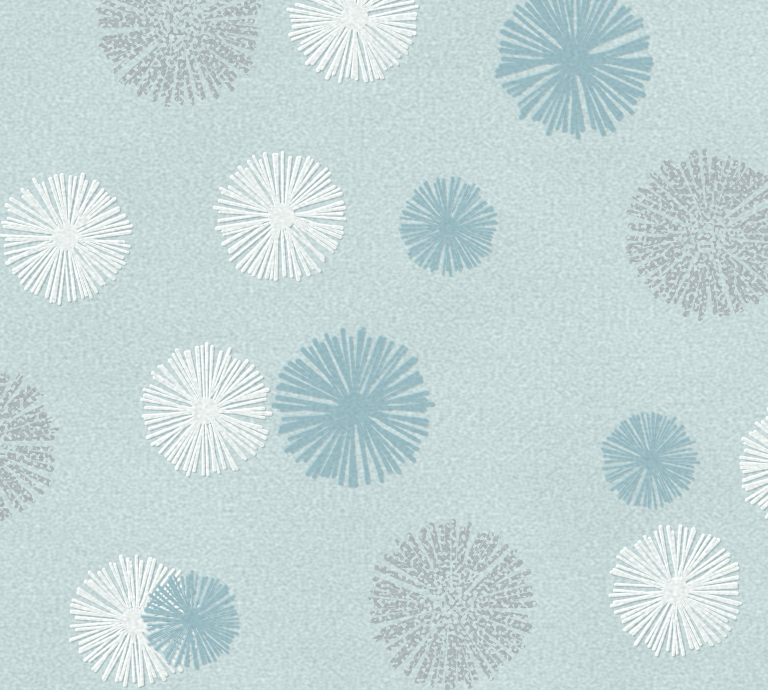
Give the GLSL for this pattern, as a Shadertoy shader.

```glsl
#define CELL 0.28
#define JITTER 0.4
#define STROKES 64.0
#define STROKE_WIDTH 0.029
#define TILT 0.14
#define GRAIN_SCALE 205.0
#define GRAIN 0.105
#define CLOUD 0.022
#define RELIEF 0.12
#define RELIEF_SHIFT 0.0024

const float TAU = 6.2831853;
const vec3 GROUND = vec3(0.783, 0.853, 0.853);
const vec3 WHITE = vec3(0.92, 0.945, 0.935);
const vec3 BLUE = vec3(0.602, 0.73, 0.76);
const vec3 SILVER = vec3(0.68, 0.715, 0.725);

vec2 hash2(vec2 p) {
    vec3 h = fract(p.xyx * vec3(0.1031, 0.1030, 0.0973));
    h += dot(h, h.yzx + 33.33);
    return fract((h.xx + h.yz) * h.zy);
}

float gradientNoise(vec2 p) {
    vec2 i = floor(p), f = p - i;
    vec2 u = f * f * f * (f * (f * 6.0 - 15.0) + 10.0);
    vec2 e = vec2(0.0, 1.0);
    float a = dot(hash2(i) * 2.0 - 1.0, f);
    float b = dot(hash2(i + e.yx) * 2.0 - 1.0, f - e.yx);
    float c = dot(hash2(i + e.xy) * 2.0 - 1.0, f - e.xy);
    float d = dot(hash2(i + e.yy) * 2.0 - 1.0, f - e.yy);
    return mix(mix(a, b, u.x), mix(c, d, u.x), u.y);
}

// Distance to a unit-sized burst of tapered, slightly tilted strokes
float burstDistance(vec2 q, float seed, float width) {
    float dist = length(q) - 0.2;
    float slot = floor(atan(q.y, q.x + 1e-6) / TAU * STROKES);
    for (float i = -2.0; i <= 2.0; i++) {
        float id = mod(slot + i, STROKES);
        vec2 h = hash2(vec2(id + 3.0, seed));
        vec2 k = hash2(vec2(id + 91.0, seed + 17.0));
        float angle = (id + 0.5 + (h.x - 0.5) * 0.9) / STROKES * TAU;
        vec2 dir = vec2(cos(angle), sin(angle));
        vec2 start = vec2(-dir.y, dir.x) * (k.x - 0.5) * TILT;
        vec2 axis = dir * mix(0.86, 0.99, h.y) - start;
        float t = clamp(dot(q - start, axis) / dot(axis, axis), 0.0, 1.0);
        float halfWidth = width * mix(0.75, 1.15, k.y) * mix(0.6, 1.0, t);
        dist = min(dist, length(q - start - axis * t) - halfWidth);
    }
    return dist;
}

float burstCover(vec2 q, float radius, float seed, float width) {
    float blur = 0.8 / iResolution.y;
    return 1.0 - smoothstep(-blur, blur, burstDistance(q / radius, seed, width) * radius);
}

void mainImage(out vec4 fragColor, in vec2 fragCoord) {
    vec2 p = fragCoord / iResolution.y;

    // Ground with soft clouds
    float cloud = gradientNoise(p * 5.0) + 0.6 * gradientNoise(p * vec2(9.0, 28.0));
    vec3 color = GROUND + CLOUD * cloud;
    float relief = 0.0;

    // Bursts on a staggered, jittered grid
    vec2 g = p / CELL + vec2(0.0, 0.14);
    for (float j = -1.0; j <= 1.0; j++) {
        float row = floor(g.y) + j;
        float stagger = 0.5 * mod(row, 2.0);
        for (float i = -1.0; i <= 1.0; i++) {
            float col = floor(g.x - stagger) + i;
            float kind = mod(col * 3.0 + row * 2.0, 7.0);
            float seed = col * 7.0 + row * 31.0 + 60.0;
            vec2 center = vec2(col + stagger, row) + 0.5;
            center += (hash2(vec2(col, row) + 40.0) - 0.5) * JITTER;

            // Even kinds are white, the others blue or silver
            bool silver = kind == 6.0;
            bool small = kind == 1.0 || kind == 3.0;
            bool blue = small || kind == 5.0;
            float radius = silver ? 0.123 : small ? 0.072 : blue ? 0.117 : 0.098;
            if (small) center += vec2(kind == 1.0 ? 0.36 : -0.36, -0.15);

            vec2 q = (g - center) * CELL;
            if (length(q) > radius * 1.12) continue;
            float width = STROKE_WIDTH * (silver ? 1.15 : blue ? 1.1 : 0.95);
            float cover = burstCover(q, radius, seed, width);

            if (silver) {
                // Glitter specks, sparser toward the middle
                float speck = gradientNoise(p * 175.0 + 9.0);
                float level = mix(0.1, -0.08, smoothstep(0.0, 0.6, length(q) / radius));
                cover *= smoothstep(level - 0.07, level + 0.07, speck);
                color = mix(color, SILVER, cover);
                relief *= 1.0 - cover;
            } else {
                // Raised edge lit from the upper left
                vec2 toLight = RELIEF_SHIFT * vec2(-0.7, 0.7);
                float lit = burstCover(q + toLight, radius, seed, width);
                color = mix(color, blue ? BLUE : WHITE, cover);
                relief = mix(relief, 0.0, cover) + (cover - lit) * (blue ? 0.8 : 1.0);
            }
        }
    }

    // Fine embossed grain over everything
    float grain = gradientNoise(p * GRAIN_SCALE * vec2(0.85, 1.1));
    grain += 0.4 * gradientNoise(p * GRAIN_SCALE * 0.5 + 50.0);
    float isBlue = smoothstep(0.72, 0.62, color.r);
    color += GRAIN * grain * mix(1.0, 0.55, isBlue) + RELIEF * relief;
    fragColor = vec4(clamp(color, 0.0, 1.0), 1.0);
}
```
